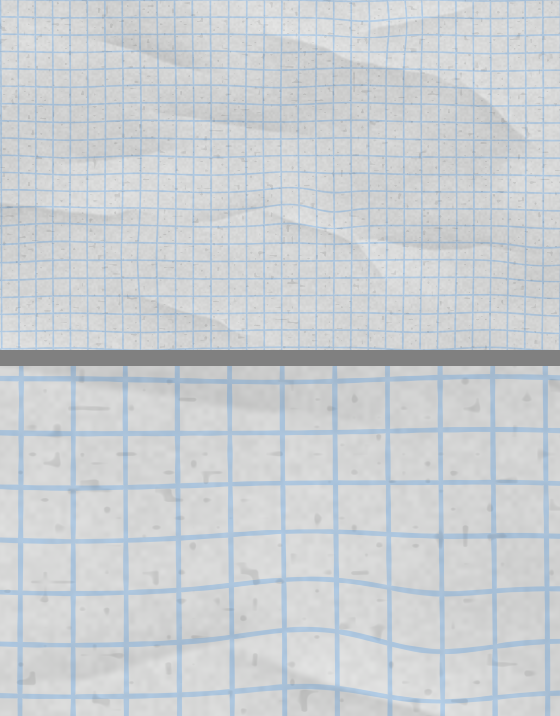
Top: the whole. Bottom: its middle third, enlarged.
A Shadertoy shader for this texture:

```glsl
// Crumpled sheet of squared paper: 32 by 20 cells ruled in pale blue.
// Folds are one-sided shadows along segments; noise and soft bumps bend
// the ruling, and layered value noise gives mottling, fibres and specks.

const float ROWS = 20.0;
const float LINE_HALF_WIDTH = 0.047; // in cells
const vec3 PAPER = vec3(0.829, 0.831, 0.829);
const vec3 INK = vec3(0.785, 0.905, 1.025); // multiplies the paper

float hash(vec2 p) {
    vec3 q = fract(p.xyx * 0.1031);
    q += dot(q, q.yzx + 33.33);
    return fract((q.x + q.y) * q.z);
}

float noise(vec2 p) {
    vec2 cell = floor(p), f = fract(p);
    f = f * f * (3.0 - 2.0 * f);
    float low = mix(hash(cell), hash(cell + vec2(1, 0)), f.x);
    float high = mix(hash(cell + vec2(0, 1)), hash(cell + vec2(1, 1)), f.x);
    return mix(low, high, f.y);
}

float fbm(vec2 p) {
    float sum = 0.0, amplitude = 0.5;
    for (int i = 0; i < 4; i++) {
        sum += amplitude * noise(p);
        p = mat2(0.8, 0.6, -0.6, 0.8) * p * 2.03 + 17.0;
        amplitude *= 0.5;
    }
    return sum / 0.9375;
}

// Shadow to the left of a->b fading over "reach", faint light to the right
float fold(vec2 p, vec2 a, vec2 b, float reach) {
    vec2 along = normalize(b - a);
    float t = dot(p - a, along) / length(b - a);
    float d = dot(p - a, vec2(-along.y, along.x));
    d += 0.025 * (noise(p * 13.0) - 0.5);
    float taper = smoothstep(-0.15, 0.25, t) * (1.0 - smoothstep(0.7, 1.2, t));
    float shadow = smoothstep(-0.004, 0.006, d) * exp(-max(d, 0.0) / reach);
    float light = smoothstep(-0.004, 0.006, -d) * exp(min(d, 0.0) / 0.035);
    return taper * (0.35 * light - shadow);
}

float bump(vec2 p, vec2 center, vec2 size) {
    vec2 q = (p - center) / size;
    return exp(-dot(q, q));
}

// Offset of the ruling where the sheet buckles
vec2 buckle(vec2 p) {
    vec2 shift = vec2(noise(p * vec2(4, 3) + 5.0), noise(p * vec2(5, 4) + 31.0)) - 0.5;
    shift *= vec2(0.008, 0.012);
    shift.y += 0.012 * bump(p, vec2(0.83, 0.42), vec2(0.08, 0.09));
    shift.y -= 0.012 * bump(p, vec2(0.95, 0.39), vec2(0.07, 0.08));
    shift.y += 0.010 * bump(p, vec2(0.16, 0.37), vec2(0.14, 0.10));
    shift.y -= 0.011 * bump(p, vec2(1.05, 0.92), vec2(0.09, 0.05));
    shift.y -= 0.010 * bump(p, vec2(1.52, 0.26), vec2(0.10, 0.06));
    shift.x += 0.010 * bump(p, vec2(1.14, 0.93), vec2(0.07, 0.08));
    shift.x -= 0.008 * bump(p, vec2(0.40, 0.26), vec2(0.06, 0.10));
    return shift;
}

float creases(vec2 p) {
    float s = fold(p, vec2(0.42, 0.39), vec2(-0.10, 0.425), 0.045);
    s += fold(p, vec2(0.27, 0.89), vec2(0.58, 0.785), 0.06);
    s += 0.9 * fold(p, vec2(1.32, 0.76), vec2(0.68, 0.92), 0.14);
    s += fold(p, vec2(1.52, 0.59), vec2(1.33, 0.77), 0.12);
    s += 0.8 * fold(p, vec2(0.44, 0.68), vec2(0.88, 0.61), 0.05);
    s += fold(p, vec2(1.04, 0.30), vec2(0.77, 0.40), 0.05);
    s += 0.9 * fold(p, vec2(1.00, 0.31), vec2(1.48, 0.28), 0.06);
    s += 0.6 * fold(p, vec2(1.11, 0.18), vec2(1.01, 0.33), 0.05);
    s += 0.9 * fold(p, vec2(0.72, 0.04), vec2(0.38, 0.16), 0.08);
    s += 0.7 * fold(p, vec2(0.17, 0.53), vec2(0.52, 0.57), 0.05);
    s += 0.9 * fold(p, vec2(1.34, 0.99), vec2(1.04, 0.90), 0.04);
    s += 0.7 * fold(p, vec2(0.54, 0.365), vec2(0.80, 0.41), 0.04);
    return s;
}

// Coverage of the nearest ruled line along one axis
float ruling(float x, float halfWidth, float blur) {
    float d = abs(fract(x + 0.5) - 0.5);
    return 1.0 - smoothstep(halfWidth - blur, halfWidth + blur, d);
}

void mainImage(out vec4 fragColor, in vec2 fragCoord) {
    vec2 p = fragCoord / iResolution.y;

    // Paper relief: broad mottling, folds, fibres and specks
    float tone = 0.085 * (fbm(p * vec2(2.6, 4.5) + 8.0) - 0.5);
    tone += 0.065 * creases(p) + 0.012;
    tone -= 0.016 * smoothstep(0.7, 1.6, p.x);
    tone += 0.035 * (noise(p * 170.0) - 0.5);
    tone += 0.022 * (noise(p * vec2(70, 100) + 40.0) - 0.5);
    tone -= 0.07 * smoothstep(0.83, 0.96, noise(p * vec2(85, 115) + 71.0));
    vec3 color = PAPER + tone;

    // Ruled grid with slightly uneven ink
    vec2 grid = (p - buckle(p)) * ROWS - vec2(0.04, 0.05);
    float blur = 0.65 * ROWS / iResolution.y;
    float halfWidth = LINE_HALF_WIDTH + 0.012 * (noise(p * 60.0) - 0.5);
    float ink = max(ruling(grid.x, halfWidth, blur), ruling(grid.y, halfWidth, blur));
    ink *= 0.86 + 0.14 * noise(p * 110.0 + 13.0);
    color *= mix(vec3(1), INK, ink);

    fragColor = vec4(color, 1.0);
}
```
